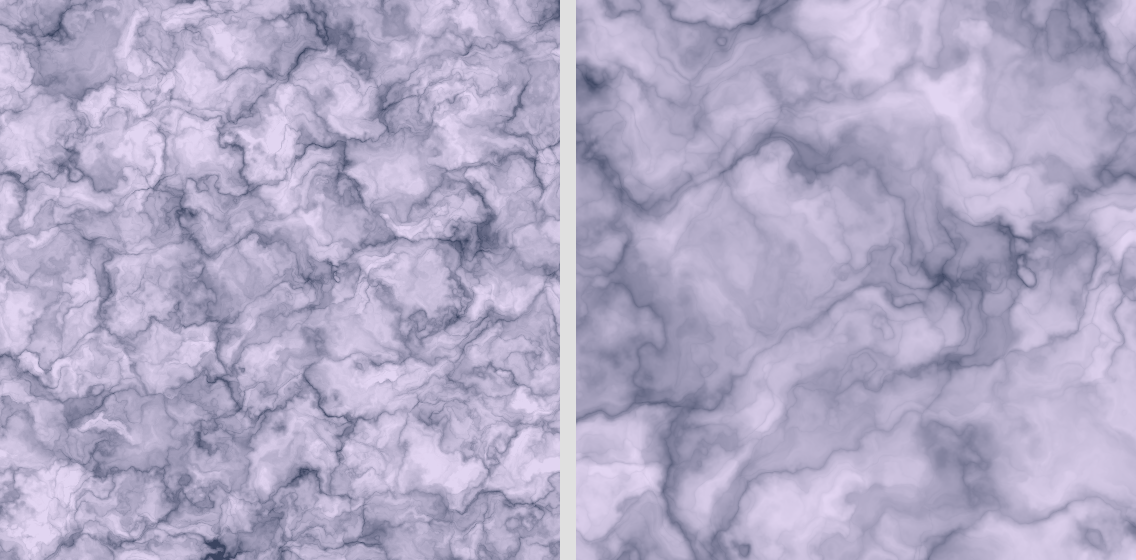
Left: the whole. Right: its middle third, enlarged.
This texture is drawn by a Shadertoy shader. Its source:

```glsl
const vec3 SHADOW_COLOR = vec3(0.35, 0.37, 0.48);
const vec3 CLOUD_COLOR = vec3(0.81, 0.77, 0.88);
const float BASE_TONE = 0.91;

// Puff sizes, as cells per canvas
const float LARGE_CELLS = 7.5;
const float MEDIUM_CELLS = 17.0;
const float SMALL_CELLS = 37.0;
const vec2 STRETCH = vec2(0.86, 1.16);
const float TILT = 0.25;

// Tonal strengths
const float BROAD_LIGHT = 0.42;
const float WISP_LIGHT = 0.75;
const float DOME_LIGHT = 0.36;
const float PUFF_TINT = 0.16;
const float CREASE_DEPTH = 0.62;
const float PIT_DEPTH = 0.85;
const float CREASE_WIDTH = 0.10;

vec2 hash2(vec2 cell) {
    uvec2 h = uvec2(ivec2(cell) + 4096);
    h = h * 1664525u + 1013904223u;
    h.x += h.y * 1664525u;
    h.y += h.x * 1664525u;
    h ^= h >> 16u;
    h.x += h.y * 1664525u;
    h.y += h.x * 1664525u;
    h ^= h >> 16u;
    return vec2(h & 65535u) / 65535.0;
}

float cornerSlope(vec2 cell, vec2 offset) {
    return dot(hash2(cell) * 2.0 - 1.0, offset);
}

float gradientNoise(vec2 p) {
    vec2 i = floor(p), f = fract(p);
    vec2 u = f * f * f * (f * (f * 6.0 - 15.0) + 10.0);
    vec2 e = vec2(1.0, 0.0);
    float low = mix(cornerSlope(i, f), cornerSlope(i + e, f - e), u.x);
    float high = mix(cornerSlope(i + e.yx, f - e.yx),
                     cornerSlope(i + 1.0, f - 1.0), u.x);
    return mix(low, high, u.y);
}

float fbm(vec2 p) {
    const mat2 turn = mat2(0.8, 0.6, -0.6, 0.8);
    float sum = 0.0, amplitude = 0.5;
    for (int i = 0; i < 5; i++) {
        sum += amplitude * gradientNoise(p);
        p = turn * p * 2.03 + 17.3;
        amplitude *= 0.52;
    }
    return sum;
}

// Returns dome height, gap to the nearest border, and a tint per puff
vec3 puffs(vec2 p) {
    vec2 base = floor(p);
    float nearest = 8.0, second = 8.0, tint = 0.0;
    for (int y = -1; y <= 1; y++)
    for (int x = -1; x <= 1; x++) {
        vec2 cell = base + vec2(x, y);
        vec2 jitter = hash2(cell);
        float d = length(cell + 0.07 + 0.86 * jitter - p);
        if (d < nearest) {
            second = nearest;
            nearest = d;
            tint = fract(jitter.x * 7.0 + jitter.y * 5.0) - 0.5;
        } else {
            second = min(second, d);
        }
    }
    float gap = second - nearest;
    return vec3(0.22 - nearest * nearest, gap, tint * smoothstep(0.0, 0.2, gap));
}

float crease(float gap, float width) {
    return exp(-gap / width);
}

void mainImage(out vec4 fragColor, in vec2 fragCoord) {
    vec2 uv = fragCoord / iResolution.y;

    // Ragged, slightly tilted domain
    vec2 warp = vec2(fbm(uv * 7.0 + 3.1), fbm(uv * 7.0 + 41.7)) * 0.17;
    warp += vec2(fbm(uv * 28.0 + 9.4), fbm(uv * 28.0 + 67.2)) * 0.035;
    float c = cos(TILT), s = sin(TILT);
    vec2 p = mat2(c, -s, s, c) * (uv + warp) * STRETCH;

    vec3 large = puffs(p * LARGE_CELLS + 5.0);
    vec3 medium = puffs(p * MEDIUM_CELLS + 23.0);
    vec3 small = puffs(p * SMALL_CELLS + 51.0);

    // Broad light, rounded puffs and soft wisps
    float tone = BASE_TONE + BROAD_LIGHT * gradientNoise(uv * 2.7 + 12.6);
    tone += WISP_LIGHT * fbm(uv * vec2(11.0, 14.0) + warp * 20.0 + 31.0);
    tone += DOME_LIGHT * (large.x + 0.8 * medium.x + 0.4 * small.x);
    tone += PUFF_TINT * (large.z + medium.z + 0.4 * small.z);

    // Creases that fade in and out along their length
    float openness = smoothstep(-0.35, 0.4, gradientNoise(uv * 6.0 + 77.0));
    float detail = smoothstep(-0.4, 0.4, gradientNoise(uv * 9.0 + 19.0));
    tone -= CREASE_DEPTH * mix(0.35, 1.0, openness) * crease(large.y, CREASE_WIDTH);
    tone -= CREASE_DEPTH * 0.62 * detail * crease(medium.y, CREASE_WIDTH * 1.3);
    tone -= CREASE_DEPTH * 0.24 * detail * crease(small.y, CREASE_WIDTH * 1.6);

    // Deep gaps where the cloud opens
    float pit = smoothstep(0.08, 0.5, gradientNoise(uv * 6.5 + 101.0) + 0.4 * warp.x);
    tone -= PIT_DEPTH * pit * crease(large.y, CREASE_WIDTH * 2.6);

    tone = clamp(tone, -0.25, 1.16);
    fragColor = vec4(mix(SHADOW_COLOR, CLOUD_COLOR, tone), 1.0);
}
```
